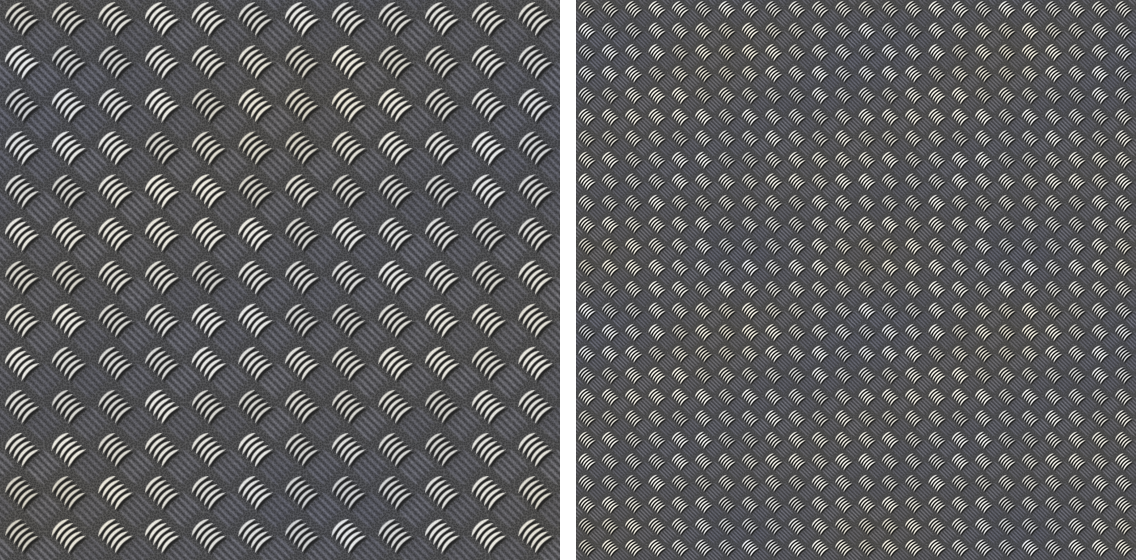
Left, the tile; right, the same tile 2 across and 2 down.
Give the GLSL for this texture, as a WebGL 1 fragment shader.

```glsl
precision highp float;
// Steel tread plate: 12 by 13 polished five-bar lugs alternating with dull crosswise ones.
uniform vec2 u_resolution;

const vec2 REPEATS = vec2(12.0, 13.0);

float hash(vec2 p) {
    return fract(sin(dot(p, vec2(12.99, 78.23))) * 4375.85);
}

// Distance to the nearest scattered point, wrapping after "period" cells
float cellular(vec2 p, float period) {
    vec2 cell = floor(p);
    float nearest = 2.0;
    for (int y = -1; y <= 1; y++) {
        for (int x = -1; x <= 1; x++) {
            vec2 id = cell + vec2(float(x), float(y));
            vec2 wrapped = mod(id, period);
            vec2 point = id + vec2(hash(wrapped), hash(wrapped + 37.0));
            nearest = min(nearest, distance(p, point));
        }
    }
    return nearest;
}

// Offset from the lug centre, in cell widths
vec2 lugOffset(vec2 p, vec2 centre) {
    return (fract(p - centre + 0.5) - 0.5) * vec2(1.0, REPEATS.x / REPEATS.y);
}

// Five tapered bars: q.x runs along them, q.y across
float bars(vec2 q, float halfLength, float halfWidth, float soft) {
    float spacing = 0.126;
    float index = clamp(floor(q.y / spacing + 0.5), -2.0, 2.0);
    float taper = q.x / halfLength;
    float width = halfWidth * (1.0 - taper * taper * taper * taper);
    return 1.0 - smoothstep(width - soft, width + soft, abs(q.y - index * spacing));
}

// Soft square patch around a lug
float patchMask(vec2 q, vec2 halfSize) {
    vec2 d = abs(q) - halfSize;
    float dist = length(max(d, 0.0)) + min(max(d.x, d.y), 0.0);
    return 1.0 - smoothstep(-0.04, 0.07, dist);
}

void main() {
    vec2 uv = gl_FragCoord.xy / u_resolution;
    vec2 p = uv * REPEATS;
    float soft = 0.012 + 0.5 * REPEATS.x / u_resolution.x;
    mat2 diagonal = mat2(0.707, 0.707, 0.707, -0.707);

    // Grainy ground with broad warm and cool drifts
    float grain = cellular(uv * 256.0, 256.0) - 0.45;
    vec2 turn = uv * 6.2832;
    float drift = sin(turn.x + 2.0 * sin(turn.y)) * 0.5
                + sin(2.0 * turn.y - turn.x + 1.0) * 0.5;
    vec3 color = vec3(0.295, 0.295, 0.3) + grain * 0.14;

    // Dull lugs, crosswise
    vec2 dullCentre = vec2(0.93, 0.16);
    vec2 dull = diagonal * lugOffset(p, dullCentre);
    dull = dull.yx;
    float dullTone = hash(mod(floor(p - dullCentre + 0.5), REPEATS) + 5.0);
    color = mix(color, vec3(0.26, 0.26, 0.275) + grain * 0.08,
                0.7 * patchMask(dull, vec2(0.22, 0.25)));
    float dullBars = bars(dull, 0.27, 0.03, soft + 0.012);
    color = mix(color, vec3(0.43, 0.43, 0.46) + 0.07 * (dullTone - 0.5) + grain * 0.1,
                dullBars * 0.9);

    // Polished lugs, bowed towards the upper left
    vec2 brightCentre = vec2(0.44, 0.59);
    vec2 bright = diagonal * lugOffset(p, brightCentre);
    float tone = hash(mod(floor(p - brightCentre + 0.5), REPEATS));
    color = mix(color, vec3(0.18), 0.55 * patchMask(bright - vec2(0.0, 0.05), vec2(0.18, 0.25)));
    bright.y -= 0.9 * bright.x * bright.x - 0.02;
    float shadow = bars(bright - vec2(0.0, 0.062), 0.25, 0.036, soft + 0.01);
    color = mix(color, vec3(0.12), 0.85 * shadow);
    float shine = bars(bright, 0.24 + 0.02 * tone, 0.03 + 0.005 * tone, soft);
    vec3 polish = vec3(0.93, 0.925, 0.9) - 0.1 * (1.0 - tone) - 0.5 * bright.x * bright.x;
    color = mix(color, polish + grain * 0.06, shine);

    color *= 1.0 + drift * vec3(0.025, 0.01, -0.03);
    gl_FragColor = vec4(color, 1.0);
}
```
